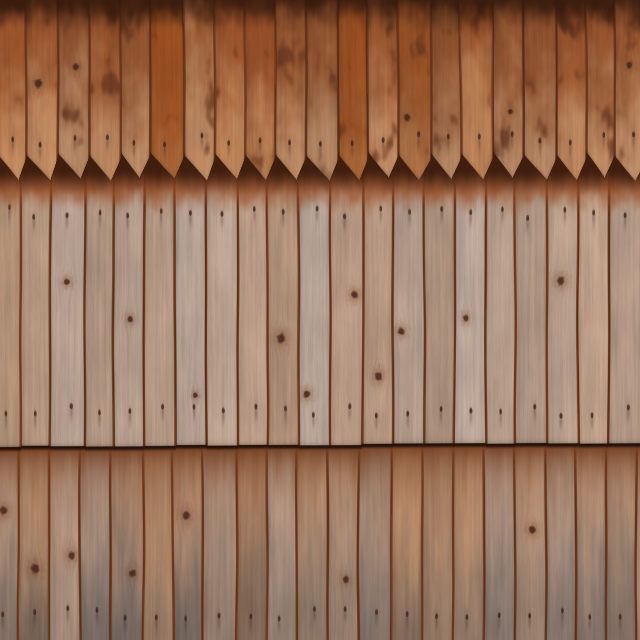
Give the GLSL for this texture, as a three.js fragment shader.

```glsl
// Weathered timber cladding: three overlapping rows of narrow upright boards,
// the top row cut to slanted points. Boards come from jittered cells; grain,
// stains, knots and nails are layered on with stretched gradient noise.
varying vec2 vUv;

const float BOARDS = 20.67;
const vec3 DARK = vec3(0.20, 0.095, 0.045);
const vec3 JOINT = vec3(0.38, 0.19, 0.095);
const vec3 RUST = vec3(0.54, 0.29, 0.155);

float hash(vec2 p) {
  return fract(sin(dot(p, vec2(127.1, 311.7))) * 4375.85);
}

vec2 gradient(vec2 p) {
  float angle = 6.2832 * hash(p);
  return vec2(cos(angle), sin(angle));
}

// Gradient noise, roughly -0.7 to 0.7
float noise(vec2 p) {
  vec2 i = floor(p), f = p - i;
  vec2 u = f * f * f * (f * (f * 6.0 - 15.0) + 10.0);
  vec2 e = vec2(1.0, 0.0);
  float low = mix(dot(gradient(i), f), dot(gradient(i + e), f - e), u.x);
  float high = mix(dot(gradient(i + e.yx), f - e.yx), dot(gradient(i + 1.0), f - 1.0), u.x);
  return mix(low, high, u.y);
}

float fbm(vec2 p) {
  return noise(p) + 0.5 * noise(p * 2.1 + 7.3) + 0.25 * noise(p * 4.3 + 3.1);
}

// Board under a point: index, position across it (0 to 1), distance to its joint
vec3 boardAt(vec2 uv, float shift, float row) {
  float x = uv.x * BOARDS - shift + 0.06 * noise(vec2(uv.x * 20.0, uv.y * 5.0 + row));
  float i = floor(x);
  if (x < i + 0.12 * hash(vec2(i, row))) i -= 1.0;
  float left = i + 0.12 * hash(vec2(i, row));
  float right = i + 1.0 + 0.12 * hash(vec2(i + 1.0, row));
  return vec3(i, (x - left) / (right - left), min(x - left, right - x) / BOARDS);
}

// Dark elongated nail head with a faint run below it
vec3 nail(vec3 col, vec2 uv, vec3 b, float y, float row) {
  float r = hash(vec2(b.x, row + y * 9.0));
  vec2 d = vec2((b.y - 0.42 - 0.2 * r) / BOARDS, uv.y - y - 0.018 * (r - 0.5));
  float head = 1.0 - smoothstep(0.4, 1.3, length(d / vec2(0.0026, 0.0055)));
  float run = exp(-pow(d.x / 0.0025, 2.0) - pow((d.y + 0.008) / 0.013, 2.0));
  return mix(col, vec3(0.23, 0.14, 0.11), max(head * 0.85, run * 0.28));
}

// Grain, board tint, knots and joints shared by all rows
vec3 wood(vec3 col, vec2 uv, vec3 b, float row, float base, float height) {
  vec2 id = vec2(b.x, row);
  float r = hash(id + 4.7);
  vec2 knot = vec2(0.25 + 0.5 * hash(id + 9.2), base + height * (0.15 + 0.7 * hash(id + 2.3)));
  vec2 d = vec2((b.y - knot.x) / BOARDS, (uv.y - knot.y) * 0.85);
  float dist = length(d) * (1.0 + 0.3 * noise(uv * 180.0));
  float size = (0.0045 + 0.004 * r) * step(0.66, hash(id + 6.1));
  float bend = size * exp(-dist * dist * 3500.0) * sign(d.x);

  vec2 g = vec2(uv.x - bend, uv.y) + r * vec2(3.0, 7.0);
  float grain = fbm(g * vec2(190.0, 5.0));
  col *= 0.95 + 0.10 * hash(id + 8.4) + 0.075 * grain + 0.07 * fbm(g * vec2(28.0, 9.0));
  col *= 1.0 + 0.025 * noise(g * vec2(420.0, 60.0));
  col = mix(col, col * vec3(1.03, 0.94, 0.83), smoothstep(0.5, 1.0, r) * 0.8);

  // Knot core, ring and halo
  if (size > 0.0) {
    col = mix(col, vec3(0.50, 0.31, 0.20), 0.5 * exp(-pow(dist / (size * 1.7), 2.0)));
    col = mix(col, vec3(0.25, 0.13, 0.08), 0.8 * (1.0 - smoothstep(size * 0.4, size * 1.05, dist)));
  }
  // Rounded sides and the gap between neighbours
  col *= 1.0 - 0.13 * exp(-b.z * 300.0) + 0.05 * (b.y - 0.5);
  return mix(JOINT * (0.9 + 0.3 * r), col, smoothstep(0.0006, 0.0031, b.z));
}

void main() {
  vec2 uv = vUv;

  // Bottom row: tan boards turning grey towards the ground
  vec3 b = boardAt(uv, 0.53, 1.0);
  float streak = fbm(vec2(uv.x * 42.0, uv.y * 4.0));
  vec3 low = mix(vec3(0.69, 0.54, 0.43), vec3(0.69, 0.59, 0.52), hash(vec2(b.x, 3.3)));
  float grey = (1.0 - smoothstep(0.0, 0.24, uv.y - 0.11 * streak)) * (0.35 + 0.6 * hash(vec2(b.x, 5.0)));
  low = mix(low, vec3(0.44, 0.40, 0.38), grey);
  low = nail(wood(low, uv, b, 1.0, 0.0, 0.28), uv, b, 0.042, 1.0);

  // Middle row: pale boards, overhanging the bottom row
  b = boardAt(uv, 0.62, 2.0);
  float lip = 0.301 + 0.006 * uv.x + 0.0022 * hash(vec2(b.x, 8.0));
  float drop = lip - uv.y;
  low = mix(low, RUST * 0.85, clamp(1.1 * exp(-drop * (27.0 + 16.0 * streak)), 0.0, 0.9));
  low = mix(DARK * 0.7, low, smoothstep(0.002, 0.009, drop));
  vec3 mid = mix(vec3(0.72, 0.595, 0.505), vec3(0.69, 0.615, 0.565), hash(vec2(b.x, 6.6)));
  mid = wood(mid, uv, b, 2.0, 0.32, 0.32);
  mid = nail(nail(mid, uv, b, 0.357, 2.0), uv, b, 0.668, 2.0);
  mid *= 1.0 - 0.2 * exp(-abs(uv.y - lip) * 320.0);
  float stain = smoothstep(0.664, 0.715, uv.y + 0.018 * fbm(uv * vec2(35.0, 16.0)));
  mid = mix(mid, RUST * vec3(1.08, 1.05, 1.0), stain * 0.85);
  mid = mix(mid, DARK * 1.25, smoothstep(0.694, 0.736, uv.y + 0.006 * streak));
  vec3 col = mix(low, mid, smoothstep(-0.0012, 0.0012, uv.y - lip));

  // Top row: pointed boards, darkening upwards under the eaves
  b = boardAt(uv + vec2(0.006 * (uv.y - 1.0), 0.0), 0.82, 3.0);
  float blotch = fbm(uv * vec2(24.0, 13.0) + b.x * 3.7);
  float tone = hash(vec2(b.x, 7.7));
  vec3 top = mix(vec3(0.71, 0.53, 0.39), vec3(0.56, 0.32, 0.18),
    smoothstep(0.74, 0.96, uv.y + 0.09 * blotch + 0.12 * (tone - 0.5)));
  top = mix(top, vec3(0.60, 0.29, 0.09), 0.65 * smoothstep(0.72, 1.0, tone));
  top = mix(top, vec3(0.33, 0.17, 0.10), 0.6 * smoothstep(0.2, 0.65, blotch + 0.8 * (uv.y - 0.9)));
  top = wood(top, uv, b, 3.0, 0.78, 0.20);
  top = nail(top, uv, b, 0.782, 3.0);
  top = mix(top, DARK, 0.9 * smoothstep(0.945, 1.005, uv.y + 0.025 * blotch));
  float peak = 0.62 + 0.14 * hash(vec2(b.x, 1.9));
  float slant = b.y < peak ? 0.040 * (1.0 - b.y / peak) : 0.034 * (b.y - peak) / (1.0 - peak);
  float cut = uv.y - 0.717 - 0.006 * hash(vec2(b.x, 2.8)) - slant;
  top *= 1.0 - 0.25 * exp(-abs(cut) * 400.0);
  col = mix(col, top, smoothstep(-0.0014, 0.0014, cut));

  gl_FragColor = vec4(clamp(col, 0.0, 1.0), 1.0);
}
```
